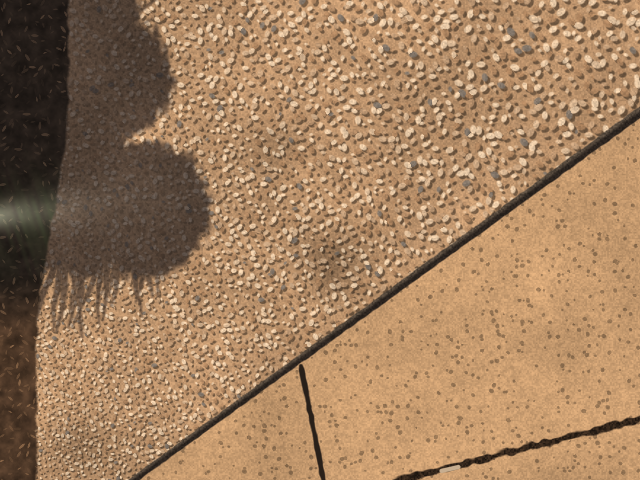
A WebGL 1 fragment shader for this texture:

```glsl
precision highp float;
uniform vec2 u_resolution;

vec2 hash2(vec2 p) {
  vec3 a = fract(vec3(p.xyx) * vec3(0.1031, 0.103, 0.0973));
  a += dot(a, a.yzx + 33.33);
  return fract((a.xx + a.yz) * a.zy);
}

float noise(vec2 p) {
  vec2 i = floor(p), f = fract(p);
  f = f * f * (3.0 - 2.0 * f);
  return mix(mix(hash2(i).x, hash2(i + vec2(1, 0)).x, f.x),
             mix(hash2(i + vec2(0, 1)).x, hash2(i + vec2(1, 1)).x, f.x), f.y);
}

float fbm(vec2 p) {
  float sum = 0.0, amp = 0.5;
  for (int i = 0; i < 4; i++) {
    sum += amp * noise(p);
    p = p * 2.03 + 17.1;
    amp *= 0.5;
  }
  return sum;
}

// Scattered ellipses: x = coverage, y = random tint
vec2 stones(vec2 q, float aspect, float soft) {
  vec2 cell = floor(q), best = vec2(0.0);
  for (int j = -1; j <= 1; j++)
    for (int i = -1; i <= 1; i++) {
      vec2 id = cell + vec2(float(i), float(j));
      vec2 h = hash2(id), k = hash2(id + 71.7);
      vec2 d = q - id - 0.15 - 0.7 * h;
      float a = k.x * 6.283;
      d = mat2(cos(a), -sin(a), sin(a), cos(a)) * d;
      d.y *= aspect;
      float r = mix(0.2, 0.52, k.y);
      float cover = 1.0 - smoothstep(r - soft, r + soft, length(d));
      if (cover > best.x) best = vec2(cover, fract(h.x * 7.0 + k.y * 5.0));
    }
  return best;
}

// Log-polar grid, so stones grow away from the lower left
vec2 stoneGrid(vec2 p) {
  vec2 d = p + vec2(0.9, 0.4);
  return 117.0 * vec2(log(length(d)), atan(d.y, d.x)) + 300.0;
}

// x = distance, y = position along the segment
vec2 segment(vec2 p, vec2 a, vec2 b) {
  vec2 d = b - a;
  float t = clamp(dot(p - a, d) / dot(d, d), 0.0, 1.0);
  return vec2(length(p - a - d * t), t);
}

float plantShadow(vec2 p) {
  float d = segment(p, vec2(0.19, 1.05), vec2(0.16, 0.52)).x - 0.097;
  d = min(d, length(p - vec2(0.235, 0.835)) - 0.128);
  d = min(d, length(p - vec2(0.297, 0.566)) - 0.143);
  d += 0.035 * (fbm(p * 22.0) - 0.47) + 0.018 * (noise(p * vec2(95.0, 60.0)) - 0.5);
  float shade = 1.0 - smoothstep(-0.012, 0.013, d);
  // Fronds hanging below, then a few at the upper right
  for (int i = 0; i < 24; i++) {
    float f = float(i);
    vec2 h = hash2(vec2(f, 5.3));
    vec2 a = vec2(0.12 + 0.012 * f, 0.47);
    vec2 b = a + vec2(-0.07 + 0.09 * h.x, -0.06 - 0.12 * h.y * (1.15 - f / 24.0));
    if (i > 17) {
      a = vec2(0.22, 0.87 + 0.015 * (f - 18.0));
      b = a + vec2(0.07 + 0.05 * h.x, 0.03 + 0.05 * h.y);
    }
    vec2 s = segment(p + 0.012 * (noise(p * 28.0 + f) - 0.5), a, b);
    float w = mix(0.009, 0.002, s.y);
    shade = max(shade, (1.0 - 0.4 * s.y) * (1.0 - smoothstep(w - 0.003, w + 0.004, s.x)));
  }
  return shade;
}

void main() {
  vec2 p = gl_FragCoord.xy / u_resolution.y;
  float px = 1.0 / u_resolution.y;
  float grain = noise(p * 330.0) - 0.5;
  float broad = fbm(p * 7.0) - 0.47;
  float shade = plantShadow(p);

  // Exposed aggregate with cast shadows under each stone
  float size = length(p + vec2(0.9, 0.4)) / 117.0;
  float soft = 0.08 + 0.5 * px / size;
  vec2 stone = stones(stoneGrid(p), 1.45, soft);
  float under = stones(stoneGrid(p + vec2(-0.27, 0.3) * size), 1.45, soft).x;
  float stain = exp(-260.0 * dot(p - vec2(0.69, 0.46), p - vec2(0.69, 0.46)))
              + exp(-350.0 * dot(p - vec2(0.57, 0.69), p - vec2(0.57, 0.69)))
              + exp(-250.0 * dot(p - vec2(0.17, 0.07), p - vec2(0.17, 0.07)));
  vec3 pave = vec3(0.75, 0.585, 0.43) * (1.0 + 0.35 * broad + 0.2 * grain - 0.22 * stain);
  pave *= 1.0 - 0.42 * under * (1.0 - 0.6 * shade);
  vec3 pebble = mix(vec3(0.7, 0.53, 0.38), vec3(0.97, 0.85, 0.71), smoothstep(0.1, 0.8, stone.y));
  pebble = mix(pebble, vec3(0.5, 0.46, 0.42), step(0.96, stone.y));
  pave = mix(pave, pebble * (1.0 + 0.2 * grain - 0.1 * stain), stone.x * (0.85 - 0.25 * shade));

  // Smooth concrete slabs with small pits
  vec3 slab = vec3(0.79, 0.615, 0.44) * (1.0 + 0.22 * broad + 0.17 * grain);
  slab *= 1.0 + 0.08 * (noise(p * 120.0) - 0.5);
  vec2 pit = stones(p * 95.0, 1.2, 0.15);
  slab *= 1.0 - 0.28 * pit.x * step(0.82, pit.y);
  float side = dot(p - vec2(0.278, 0.0), normalize(vec2(-0.726, 1.0)));
  vec3 col = mix(slab, pave, smoothstep(-px, px, side));
  col *= mix(vec3(1.0), vec3(0.43, 0.44, 0.49), shade);

  // Joints between the slabs
  float rough = noise(p * 75.0) - 0.5;
  float mainWidth = 0.006 + 0.003 * p.x + 0.002 * rough;
  float joint = 1.0 - smoothstep(mainWidth - 0.002, mainWidth + 0.002, abs(side));
  vec3 gap = mix(vec3(0.17, 0.14, 0.12), vec3(0.34, 0.29, 0.24), smoothstep(-0.002, 0.006, side));
  col = mix(col, gap * (1.0 + 0.5 * grain), joint);
  float cut = segment(p, vec2(0.627, 0.238), vec2(0.676, -0.01)).x - 0.005 - 0.003 * rough;
  col = mix(col, vec3(0.16, 0.125, 0.1), 1.0 - smoothstep(-0.002, 0.002, cut));
  float seam = segment(p, vec2(0.82, -0.003), vec2(1.35, 0.131)).x - 0.0065 - 0.008 * rough;
  col = mix(col, vec3(0.19, 0.14, 0.1) * (1.0 + grain), 1.0 - smoothstep(-0.002, 0.003, seam));
  float chip = segment(p, vec2(0.92, 0.019), vec2(0.955, 0.027)).x;
  col = mix(col, vec3(0.78, 0.68, 0.56), 1.0 - smoothstep(0.003, 0.006, chip));

  // Bark mulch, sunlit toward the bottom
  float edge = mix(0.077, 0.142, smoothstep(0.28, 0.8, p.y)) + 0.012 * (fbm(p.yy * 30.0) - 0.47);
  float sun = 1.0 - smoothstep(0.28, 0.45, p.y);
  vec2 bark = stones(p * 62.0 + 40.0, 2.8, 0.12);
  vec3 mulch = mix(vec3(0.13, 0.105, 0.09), vec3(0.29, 0.21, 0.15), sun) * (0.6 + 0.9 * fbm(p * 55.0));
  mulch = mix(mulch, mix(vec3(0.32, 0.25, 0.2), vec3(0.58, 0.43, 0.3), sun), bark.x * bark.y * bark.y * 0.8);
  float grass = exp(-130.0 * (p.y - 0.53) * (p.y - 0.53)) * noise(vec2(p.x * 110.0 + p.y * 35.0, p.y * 16.0));
  mulch = mix(mulch, vec3(0.22, 0.25, 0.16), 0.6 * grass);
  col = mix(mulch, col, smoothstep(-0.004, 0.004, p.x - edge));

  // Pale lens streak from the left
  float streakY = (p.y - 0.55 - 0.12 * p.x) / (0.026 + 0.12 * p.x);
  col += vec3(0.36, 0.36, 0.32) * exp(-streakY * streakY) * exp(-9.0 * p.x);
  gl_FragColor = vec4(clamp(col, 0.0, 1.0), 1.0);
}
```
